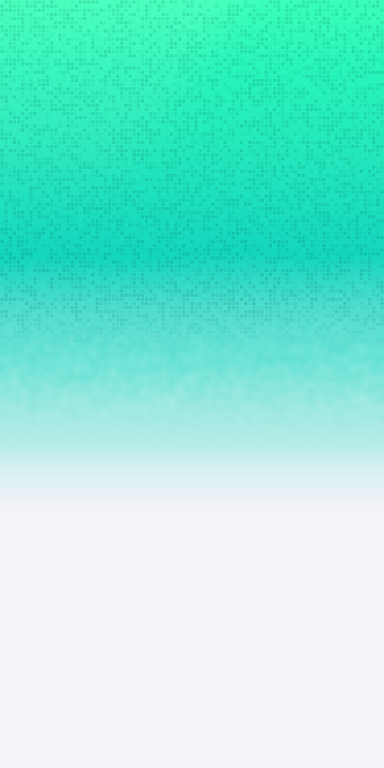
Give the GLSL for this background, as a Shadertoy shader.

```glsl
#define CELLS 93.0          // grid cells across the width
#define CELL_FILL 0.76      // side of a square relative to its cell
#define CELL_SHADE 0.13     // strongest darkening of a square
#define GRID_FADE vec2(0.39, 0.47)
#define HAZE_SHADE 0.035    // strength of the blurred mosaic
#define SHEEN 0.07          // strength of the diagonal light

const int STOPS = 10;

// Depth below the top edge in w, colour in rgb
const vec4 RAMP[STOPS] = vec4[STOPS](
    vec4(0.23, 1.00, 0.73, 0.00),
    vec4(0.16, 0.96, 0.73, 0.09),
    vec4(0.14, 0.91, 0.74, 0.20),
    vec4(0.08, 0.84, 0.75, 0.335),
    vec4(0.31, 0.87, 0.81, 0.40),
    vec4(0.43, 0.89, 0.84, 0.47),
    vec4(0.60, 0.91, 0.88, 0.525),
    vec4(0.72, 0.925, 0.91, 0.58),
    vec4(0.84, 0.94, 0.945, 0.61),
    vec4(0.953, 0.953, 0.973, 0.66));

float hash(vec2 p) {
    vec3 q = fract(vec3(p.xyx) * 0.1031);
    q += dot(q, q.yzx + 33.33);
    return fract((q.x + q.y) * q.z);
}

vec2 gradient(vec2 cell) {
    float angle = 6.2832 * hash(cell + 17.0);
    return vec2(cos(angle), sin(angle));
}

float gradientNoise(vec2 p) {
    vec2 i = floor(p), f = fract(p);
    vec2 u = f * f * f * (f * (f * 6.0 - 15.0) + 10.0);
    vec2 e = vec2(0.0, 1.0);
    float low = mix(dot(gradient(i), f),
                    dot(gradient(i + e.yx), f - e.yx), u.x);
    float high = mix(dot(gradient(i + e.xy), f - e.xy),
                     dot(gradient(i + e.yy), f - e.yy), u.x);
    return mix(low, high, u.y);
}

vec3 rampColor(float depth) {
    vec3 color = RAMP[0].rgb;
    for (int i = 1; i < STOPS; i++) {
        float k = clamp((depth - RAMP[i - 1].w) / (RAMP[i].w - RAMP[i - 1].w), 0.0, 1.0);
        color = mix(color, RAMP[i].rgb, k);
    }
    return color;
}

// Coverage of the square centred in each grid cell
float squareMask(vec2 grid, float pixel) {
    vec2 d = abs(fract(grid) - 0.5) - 0.5 * CELL_FILL;
    vec2 cover = clamp(0.5 - d / pixel, 0.0, 1.0);
    return cover.x * cover.y;
}

void mainImage(out vec4 fragColor, in vec2 fragCoord) {
    float depth = 1.0 - fragCoord.y / iResolution.y;
    vec2 p = vec2(fragCoord.x, iResolution.y - fragCoord.y) / iResolution.x;
    vec2 grid = p * CELLS;

    // Vertical ramp with a slightly uneven dark band
    float band = smoothstep(0.22, 0.33, depth) * (1.0 - smoothstep(0.34, 0.42, depth));
    vec3 color = rampColor(depth + 0.012 * band * gradientNoise(p * vec2(4.0, 2.0)));

    // Diagonal light on the upper left
    float diagonal = p.x + 0.65 * p.y;
    float sheen = (1.0 - smoothstep(0.52, 0.72, diagonal)) * (1.0 - smoothstep(0.1, 0.34, depth));
    color += SHEEN * sheen * vec3(0.9, 0.05, 0.25);

    // Crisp mosaic, dissolving downward
    float tone = hash(floor(grid));
    float shade = smoothstep(0.2, 1.0, tone) * squareMask(grid, CELLS / iResolution.x);
    float crisp = 1.0 - smoothstep(GRID_FADE.x, GRID_FADE.y, depth);
    color *= 1.0 - CELL_SHADE * shade * crisp * vec3(1.6, 0.8, 0.8);

    // Blurred mosaic
    float haze = smoothstep(GRID_FADE.x, GRID_FADE.y, depth) * (1.0 - smoothstep(0.49, 0.6, depth));
    float cloud = gradientNoise(grid * 0.42) + 0.6 * gradientNoise(grid * 0.2 + 9.0);
    color += HAZE_SHADE * haze * cloud * vec3(2.0, 0.5, 0.7);

    fragColor = vec4(clamp(color, 0.0, 1.0), 1.0);
}
```
